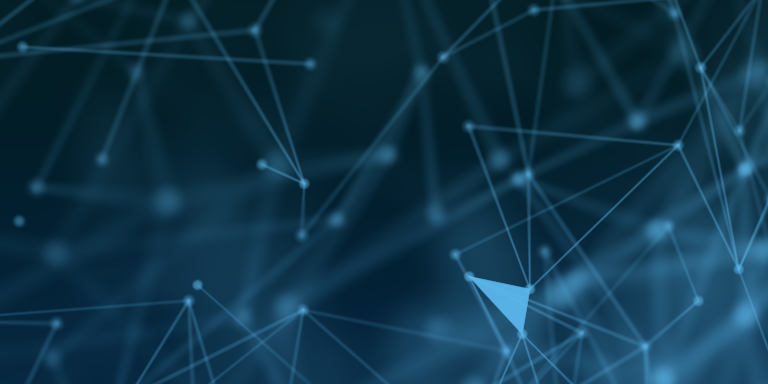
Give the GLSL for this background, as a WebGL 1 fragment shader.

```glsl
precision highp float;

uniform vec2 u_resolution;

// Palette
const vec3 TOP_COLOR = vec3(0.004, 0.108, 0.138);
const vec3 BOTTOM_COLOR = vec3(0.012, 0.135, 0.225);
const vec3 GLOW_COLOR = vec3(0.36, 0.72, 0.93);

// Network layout, in canvas heights
const vec2 GRID = vec2(7.0, 4.0);
const float JITTER = 0.95;
const float LINK_CHANCE = 0.2;
const float RIGHT_CROWDING = 0.4;

// Layers: seed, least blur, extra blur, line half width
const vec4 FRONT = vec4(3.0, 0.001, 0.013, 0.0032);
const vec4 BACK = vec4(17.0, 0.012, 0.036, 0.0095);
const float FRONT_RADIUS = 0.0115;
const float BACK_RADIUS = 0.019;
const float NODE_SOFTNESS = 0.004;

// Bright facet and haze
const vec2 FACET_RIGHT = vec2(1.38, 0.247);
const vec2 FACET_LEFT = vec2(1.222, 0.28);
const vec2 FACET_LOW = vec2(1.36, 0.13);
const vec2 HAZE_CENTER = vec2(1.85, 0.2);
const float HAZE_SCALE = 3.2;
const float HAZE_STRENGTH = 0.3;

vec3 hash3(vec3 q) {
    q = fract(q * vec3(0.1031, 0.1030, 0.0973));
    q += dot(q, q.yxz + 33.33);
    return fract((q.xxy + q.yxx) * q.zyx);
}

float valueNoise(vec2 p) {
    vec2 cell = floor(p);
    vec2 f = p - cell;
    f = f * f * (3.0 - 2.0 * f);
    float low = mix(hash3(vec3(cell, 5.0)).x, hash3(vec3(cell + vec2(1.0, 0.0), 5.0)).x, f.x);
    float high = mix(hash3(vec3(cell + vec2(0.0, 1.0), 5.0)).x, hash3(vec3(cell + 1.0, 5.0)).x, f.x);
    return mix(low, high, f.y);
}

// Node position in xy, its blur in z
vec3 nodeAt(vec2 cell, vec4 layer) {
    vec3 h = hash3(vec3(cell, layer.x));
    vec2 u = (cell + 0.5 + JITTER * (h.xy - 0.5)) / GRID;
    float x = 2.0 * u.x * (1.0 + RIGHT_CROWDING * (1.0 - u.x));
    return vec3(x, u.y, layer.y + layer.z * h.z);
}

float disc(vec2 p, vec3 node, float radius, float pixel) {
    float blur = NODE_SOFTNESS + max(node.z, 0.5 * pixel);
    float peak = min(1.0, 1.35 * radius / (radius + blur));
    float edge = smoothstep(max(radius - blur, 0.0), radius + blur, length(p - node.xy));
    return pow(peak, 1.5) * (1.0 - edge);
}

// Line whose blur follows the depth of its two ends
float link(vec2 p, vec3 a, vec3 b, float width, float pixel) {
    vec2 along = b.xy - a.xy;
    float t = clamp(dot(p - a.xy, along) / dot(along, along), 0.0, 1.0);
    float reach = width + max(mix(a.z, b.z, t), 0.75 * pixel);
    float d = length(p - a.xy - along * t);
    return width / reach * (1.0 - smoothstep(0.0, reach, d));
}

// Nodes joined mostly upwards, with links of varied strength
float network(vec2 p, vec4 layer, float radius, float pixel) {
    float light = 0.0;
    for (int col = -1; col < 8; col++) {
        for (int row = -2; row < 5; row++) {
            vec2 cell = vec2(float(col), float(row));
            vec3 node = nodeAt(cell, layer);
            float limit = LINK_CHANCE * mix(0.8, 1.2, cell.x / GRID.x);
            light += disc(p, node, radius, pixel);
            for (int dx = -1; dx < 3; dx++) {
                for (int dy = 0; dy < 3; dy++) {
                    if (dx < 1 && dy == 0) continue;
                    vec2 hop = vec2(float(dx), float(dy));
                    float chance = hash3(vec3(cell * 3.0 + hop * 11.0, layer.x + 7.0)).y;
                    if (chance > limit) continue;
                    float strength = mix(1.0, 0.45, chance / limit);
                    light += strength * link(p, node, nodeAt(cell + hop, layer), layer.w, pixel);
                }
            }
        }
    }
    return light;
}

vec2 facetCorner(int i) {
    return i == 1 ? FACET_LEFT : (i == 2 ? FACET_LOW : FACET_RIGHT);
}

// Filled triangle with corner nodes and spokes into the front layer
float facet(vec2 p, float pixel) {
    float inside = -1.0;
    float light = 0.0;
    for (int i = 0; i < 3; i++) {
        vec2 a = facetCorner(i);
        vec2 side = normalize(facetCorner(i + 1) - a);
        inside = max(inside, dot(p - a, vec2(side.y, -side.x)));
        light += disc(p, vec3(a, 0.0), FRONT_RADIUS, pixel);
        for (int k = 0; k < 3; k++) {
            vec2 cell = vec2(3.0 + float(k), floor(2.0 - 1.5 * float(i)));
            light += link(p, vec3(a, 0.0), nodeAt(cell, FRONT), 0.8 * FRONT.w, pixel);
        }
    }
    return light + 2.5 * (1.0 - smoothstep(-pixel, pixel, inside));
}

void main() {
    vec2 p = gl_FragCoord.xy / u_resolution.y;
    float pixel = 1.0 / u_resolution.y;

    // Soft haze, stronger low and to the right
    float cloud = 0.7 * valueNoise(p * HAZE_SCALE) + 0.3 * valueNoise(p * HAZE_SCALE * 2.3 + 9.0);
    float region = mix(0.4, 1.0, smoothstep(0.1, 1.7, p.x)) * (1.0 - 0.75 * smoothstep(0.45, 1.0, p.y));
    vec2 offset = p - HAZE_CENTER;
    float light = HAZE_STRENGTH * region * smoothstep(0.25, 0.9, cloud);
    light += 0.16 * exp(-9.0 * dot(offset, offset));

    // Blurred depth, then the focused network
    light += (0.2 + 0.45 * region) * network(p, BACK, BACK_RADIUS, pixel);
    light += 0.85 * network(p, FRONT, FRONT_RADIUS, pixel) + facet(p, pixel);

    vec3 base = mix(BOTTOM_COLOR, TOP_COLOR, smoothstep(0.0, 0.95, p.y));
    gl_FragColor = vec4(mix(base, GLOW_COLOR, 1.0 - exp(-1.1 * light)), 1.0);
}
```
